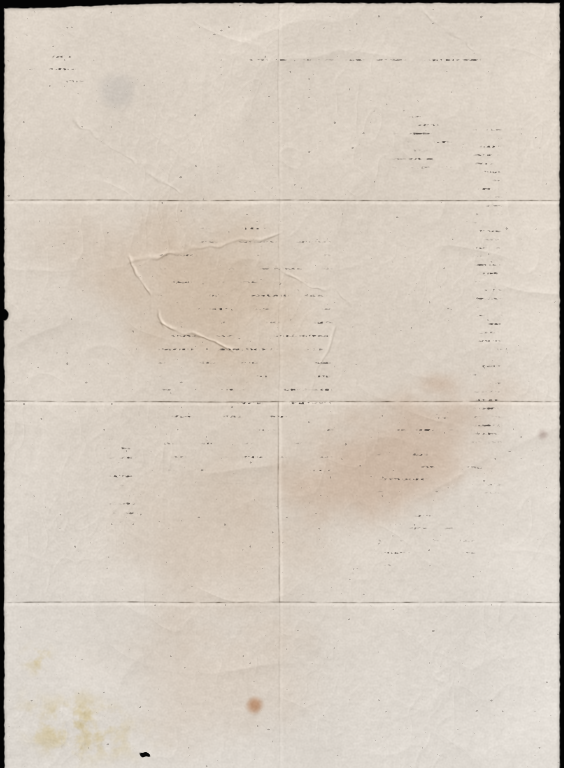
Write a WebGL 1 fragment shader that draws this texture.

```glsl
precision highp float;
uniform vec2 u_resolution;
vec2 p;
vec3 col;

vec2 hash2(vec2 c) {
  vec2 k = vec2(dot(c, vec2(127.1, 311.7)), dot(c, vec2(269.5, 183.3)));
  return fract(sin(k) * 43758.5) * 2.0 - 1.0;
}

float noise(vec2 q) {
  vec2 i = floor(q), f = fract(q), u = f * f * (3.0 - 2.0 * f), e = vec2(1, 0);
  return mix(mix(dot(hash2(i), f), dot(hash2(i + e), f - e), u.x),
             mix(dot(hash2(i + e.yx), f - e.yx), dot(hash2(i + 1.0), f - 1.0), u.x), u.y);
}

float fbm(vec2 q) {
  float sum = 0.0, amp = 0.6;
  for (int i = 0; i < 4; i++) {
    sum += amp * noise(q);
    q = mat2(1.6, 1.2, -1.2, 1.6) * q + 3.7;
    amp *= 0.5;
  }
  return sum;
}

float bell(float x, float w) { return exp(-x * x / (w * w)); }

// Ridged relief of the crumpled sheet
float relief(vec2 q) {
  float h = 0.0, freq = 6.0, amp = 0.5;
  q += 0.014 * vec2(noise(q * 13.0), noise(q * 13.0 + 40.0));
  for (int i = 0; i < 5; i++) {
    float s = float(i), n = noise(q * freq * vec2(0.8, 1.25) + s * 17.3);
    h += amp * (exp(-abs(n) * 15.0) * smoothstep(-0.1, 0.35, noise(q * 8.0 + s * 9.0)) + 0.8 * n);
    q = mat2(0.86, 0.5, -0.5, 0.86) * q;
    freq *= 1.75;
    amp *= 0.62;
  }
  return h;
}

// Soft tilted ellipse with a ragged outline
float blot(vec2 c, vec2 r, float angle) {
  float s = sin(angle), k = cos(angle);
  vec2 d = mat2(k, -s, s, k) * (p - c) / r;
  return 1.0 - smoothstep(0.2, 1.25, length(d) + 0.8 * fbm(p * 15.0));
}

void stain(vec2 c, vec2 r, float angle, vec3 tone, float amount) {
  col = mix(col, tone, amount * blot(c, r, angle));
}

// Highlight and shadow along a worn crease
float crease(vec2 a, vec2 b) {
  float wear = smoothstep(-0.35, 0.3, noise(p * 38.0 + a * 70.0));
  vec2 d = b - a, q = p - a + 0.014 * vec2(noise(p * 24.0), noise(p * 24.0 + 8.0)) + 0.004 * noise(p * 75.0);
  vec2 off = q - d * clamp(dot(q, d) / dot(d, d), 0.0, 1.0);
  float side = dot(off, normalize(vec2(-d.y, d.x))) * sign(d.x);
  return wear * (0.8 * bell(side - 0.002, 0.0024) - 1.4 * bell(side + 0.0006, 0.0014))
         * (1.0 - smoothstep(0.001, 0.008, length(off) - abs(side)));
}

// Broken rows of faded ink inside a box
float rows(vec2 c, vec2 halfSize, float gap, float cover) {
  vec2 d = abs(p - c) - halfSize;
  float y = (p.y - c.y) / gap + 0.5, dy = abs(fract(y) - 0.5) * gap;
  float dash = smoothstep(cover, cover + 0.2, noise(vec2(p.x * 32.0, floor(y) * 7.31 + c.x * 50.0 + 0.37)));
  float grain = smoothstep(-0.12, 0.3, noise(p * vec2(290, 210)));
  float line = 1.0 - smoothstep(0.0002, 0.0019, dy + 0.0012 * noise(p * 210.0));
  return dash * grain * line * (1.0 - smoothstep(-0.006, 0.006, max(d.x, d.y)));
}

void main() {
  p = gl_FragCoord.xy / u_resolution.y;
  float px = 1.0 / u_resolution.y, width = u_resolution.x * px;

  // Paper tone, paler toward the foot and right side
  col = mix(vec3(0.872, 0.85, 0.82), vec3(0.862, 0.823, 0.775), smoothstep(0.05, 0.85, p.y));
  col = mix(col, vec3(0.832, 0.781, 0.722), 0.7 * bell(p.x - 0.34, 0.28) * bell(p.y - 0.47, 0.36));
  col += 0.02 * smoothstep(0.58, 0.72, p.x) + 0.045 * fbm(p * vec2(9, 13));

  // Brown, grey and yellow stains
  vec3 tan1 = vec3(0.79, 0.71, 0.63), rust = vec3(0.765, 0.655, 0.565);
  stain(vec2(0.275, 0.61), vec2(0.14, 0.12), -0.5, vec3(0.77, 0.675, 0.575), 0.5);
  stain(vec2(0.16, 0.67), vec2(0.12, 0.07), 0.0, tan1, 0.35);
  stain(vec2(0.51, 0.405), vec2(0.17, 0.08), 0.45, rust, 0.55);
  stain(vec2(0.573, 0.5), vec2(0.035, 0.018), 0.0, rust, 0.45);
  stain(vec2(0.28, 0.29), vec2(0.14, 0.13), 0.0, tan1, 0.35);
  stain(vec2(0.28, 0.11), vec2(0.15, 0.09), 0.0, tan1, 0.3);
  stain(vec2(0.332, 0.082), vec2(0.012), 0.0, vec3(0.68, 0.48, 0.34), 0.7);
  stain(vec2(0.15, 0.88), vec2(0.024), 0.0, vec3(0.72, 0.7, 0.68), 0.4);
  stain(vec2(0.707, 0.434), vec2(0.008), 0.0, vec3(0.66, 0.58, 0.55), 0.5);
  float yellow = blot(vec2(0.11, 0.055), vec2(0.085, 0.05), -0.3) + blot(vec2(0.05, 0.14), vec2(0.023), 0.0);
  col = mix(col, vec3(0.79, 0.72, 0.53), 0.65 * min(yellow, 1.0) * smoothstep(-0.15, 0.25, fbm(p * 40.0)));

  // Crumples lit from the upper left
  float light = 0.25 * (relief(p) - relief(p + vec2(-0.0016, 0.0026)));
  light += 0.12 * crease(vec2(0.17, 0.66), vec2(0.21, 0.58));
  light += 0.12 * crease(vec2(0.21, 0.58), vec2(0.3, 0.545));
  light += 0.08 * crease(vec2(0.17, 0.66), vec2(0.36, 0.69));
  light += 0.09 * crease(vec2(0.36, 0.655), vec2(0.45, 0.605));
  light += 0.05 * crease(vec2(0.4, 0.485), vec2(0.44, 0.57));
  light += 0.05 * crease(vec2(0.1, 0.84), vec2(0.23, 0.75));
  light += 0.06 * crease(vec2(0.55, 0.985), vec2(0.61, 0.94));

  // Cross folds and centre fold, worn in places
  float fray = 0.6 + 0.8 * noise(p * 160.0);
  for (int i = 0; i < 3; i++) {
    float s = float(i), d = p.y - 0.739 + 0.2617 * s + 0.0015 * noise(vec2(p.x * 9.0, s + 0.4));
    float wear = clamp(fray + noise(vec2(p.x * 55.0, s * 5.0 + 0.3)), 0.1, 1.3);
    light += 0.045 * bell(d + 0.003, 0.002) - 0.27 * wear * bell(d, 0.0009);
  }
  float fold = p.x - 0.363 + 0.003 * noise(vec2(0.4, p.y * 14.0));
  float firm = smoothstep(0.214, 0.218, p.y) * (1.0 - smoothstep(0.475, 0.48, p.y));
  float wear = clamp(fray + noise(vec2(0.3, p.y * 50.0)), 0.0, 1.3);
  light += (0.02 + 0.025 * firm) * bell(fold - 0.003, 0.002) - (0.05 + 0.11 * firm) * wear * bell(fold, 0.001);
  col += light + 0.03 * noise(p * vec2(110, 150)) + 0.035 * noise(p * 330.0);

  // Faded rows and specks
  float ink = rows(vec2(0.32, 0.545), vec2(0.11, 0.17), 0.0175, 0.03);
  ink += rows(vec2(0.635, 0.6), vec2(0.015, 0.24), 0.011, -0.05);
  ink += rows(vec2(0.555, 0.36), vec2(0.06, 0.1), 0.016, 0.06);
  ink += rows(vec2(0.475, 0.922), vec2(0.15, 0.008), 0.03, -0.12);
  ink += rows(vec2(0.07, 0.91), vec2(0.035, 0.022), 0.016, -0.02);
  ink += rows(vec2(0.16, 0.38), vec2(0.014, 0.06), 0.012, -0.03);
  ink += rows(vec2(0.55, 0.815), vec2(0.035), 0.011, 0.04);
  ink += 0.4 * smoothstep(0.42, 0.6, noise(p * 210.0 + 5.0));
  col = mix(col, vec3(0.25, 0.22, 0.2), 0.8 * min(ink, 1.0));
  float speck = length((p - vec2(0.187, 0.017)) * vec2(0.7, 1.5)) + 0.008 * noise(p * 150.0);
  col = mix(col, vec3(0.03), 1.0 - smoothstep(0.003, 0.006, speck));

  // Ragged outline with a torn notch on black
  float rag = 0.0012 * noise(p * 60.0) + 0.001 * noise(p * 170.0);
  float top = 0.996 - 0.007 * (1.0 - smoothstep(0.0, 0.25, p.x)) - p.y;
  float inside = min(min(p.x - 0.0055, width - 0.0055 - p.x), top);
  inside = min(inside, length(p - vec2(0.003, 0.59)) - 0.008) + rag;
  col *= 0.9 + 0.1 * smoothstep(0.0, 0.005, inside);
  gl_FragColor = vec4(mix(vec3(0.015), col, smoothstep(-px, px, inside)), 1.0);
}
```
